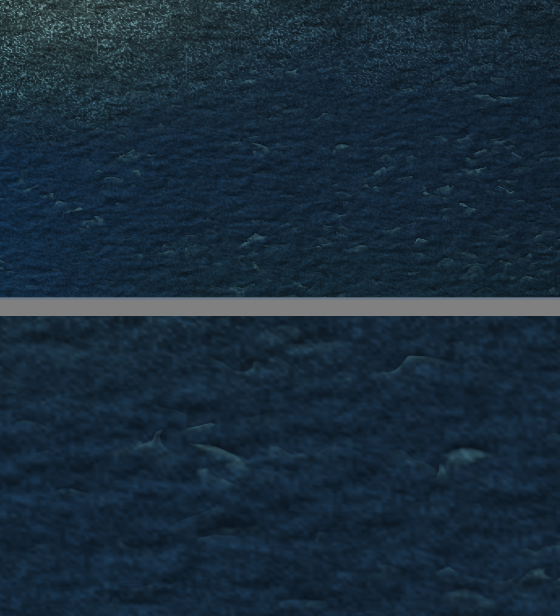
Top: the whole. Bottom: its middle third, enlarged.
This texture is drawn by a Shadertoy shader. Its source:

```glsl
const vec3 DEEP_NAVY   = vec3(0.077, 0.148, 0.214);
const vec3 LEFT_BLUE   = vec3(0.065, 0.170, 0.270);
const vec3 LOW_GREEN   = vec3(0.076, 0.153, 0.203);
const vec3 TOP_SLATE   = vec3(0.105, 0.178, 0.215);
const vec3 TEAL        = vec3(0.105, 0.205, 0.240);
const vec3 PALE_GREEN  = vec3(0.280, 0.340, 0.325);
const vec3 FOAM        = vec3(0.270, 0.430, 0.470);
const vec3 SPECKLE     = vec3(0.150, 0.185, 0.185);
const vec3 EDGE_GREY   = vec3(0.430, 0.480, 0.530);

const vec2  WAVE_SCALE    = vec2(22.0, 48.0);  // cells per canvas height
const vec2  LIGHT_STEP    = vec2(-0.15, 0.40); // in wave cells
const float WAVE_CONTRAST = 0.95;
const vec2  CREST_SCALE   = vec2(13.0, 31.0);
const float CREST_SHADOW  = 0.38;
const float FOAM_AMOUNT   = 0.85;
const vec2  GRAIN_SCALE   = vec2(185.0, 225.0);
const float GRAIN_CALM    = 0.36;
const float GRAIN_ROUGH   = 1.0;
const float EDGE_HEIGHT   = 0.009;

float hash(vec2 p) {
    vec3 q = fract(vec3(p.xyx) * 0.1031);
    q += dot(q, q.yzx + 33.33);
    return fract((q.x + q.y) * q.z);
}

float noise(vec2 p) {
    vec2 cell = floor(p), f = fract(p);
    f = f * f * (3.0 - 2.0 * f);
    float low  = mix(hash(cell), hash(cell + vec2(1, 0)), f.x);
    float high = mix(hash(cell + vec2(0, 1)), hash(cell + vec2(1, 1)), f.x);
    return mix(low, high, f.y);
}

float fbm(vec2 p) {
    float sum = 0.0, amplitude = 0.5;
    for (int i = 0; i < 4; i++) {
        sum += amplitude * noise(p);
        p = p * 1.93 + 17.3;
        amplitude *= 0.55;
    }
    return sum;
}

// Scattered wave caps: x is light below a sharp lip, y is shade above it
vec2 crests(vec2 p) {
    vec2 q = p * CREST_SCALE;
    q += 0.8 * vec2(noise(q * 1.7), noise(q * vec2(1.9, 0.9) + 9.0));
    q.y += 0.45 * noise(q * vec2(5.0, 2.0) + 23.0);
    vec2 home = floor(q), sum = vec2(0);
    for (int j = -1; j <= 1; j++)
    for (int i = -1; i <= 1; i++) {
        vec2 cell = home + vec2(i, j);
        vec2 jitter = vec2(hash(cell), hash(cell + 71.0));
        vec2 d = q - cell - jitter;
        float size = mix(0.22, 0.55, hash(cell + 137.0));
        float strength = pow(hash(cell + 211.0), 1.6);
        float above = d.y + 0.6 * d.x * d.x / size - 0.15 * d.x;
        float reach = strength * smoothstep(size, 0.3 * size, abs(d.x));
        float lit = smoothstep(0.08, -0.06, above) * exp(3.6 * min(above, 0.0));
        float shade = smoothstep(-0.02, 0.12, above) * exp(-3.4 * max(above, 0.0));
        sum += reach * vec2(lit, shade) * smoothstep(1.0, 0.5, abs(d.y));
    }
    return min(sum, 1.0);
}

// Broad colour zones, with wandering borders
vec3 waterColour(vec2 p, float drift) {
    float y = p.y + 0.25 * drift;
    vec3 colour = DEEP_NAVY;
    colour = mix(colour, LEFT_BLUE, 0.75 * exp(-2.2 * p.x) * smoothstep(0.7, 0.4, y));
    colour = mix(colour, LOW_GREEN, smoothstep(0.35, 0.02, y) * smoothstep(0.1, 0.9, p.x));
    colour = mix(colour, TOP_SLATE, 0.7 * smoothstep(0.65, 1.0, y));
    colour = mix(colour, TEAL, 0.8 * smoothstep(0.5, 0.75, y) * exp(-2.0 * p.x * p.x));
    vec2 glow = (p - vec2(0.2, 1.03)) * vec2(1.8, 3.8);
    colour = mix(colour, PALE_GREEN, 0.6 * exp(-dot(glow, glow)));
    return colour * mix(1.0, 0.91, smoothstep(1.3, 1.9, p.x));
}

void mainImage(out vec4 fragColor, in vec2 fragCoord) {
    vec2 p = fragCoord / iResolution.y;
    float drift = fbm(p * vec2(3.0, 5.0) + 4.0) - 0.52;
    vec3 colour = waterColour(p, drift);
    float rough = smoothstep(0.5, 0.8, p.y + 0.4 * drift - 0.08 * p.x);

    // Small ripples lit from above
    vec2 wave = p * WAVE_SCALE;
    wave += 0.6 * vec2(noise(wave * 0.6), noise(wave * 0.6 + 31.0));
    float slope = fbm(wave) - fbm(wave + LIGHT_STEP);
    colour *= 1.0 + WAVE_CONTRAST * clamp(slope, -0.3, 0.35);

    // Broken wave caps, brightest where foam gathers
    vec2 cap = crests(p);
    float patches = smoothstep(0.38, 0.66, fbm(p * vec2(5.0, 10.0) + 51.0));
    float broken = smoothstep(0.15, 0.65, noise(p * vec2(62.0, 105.0) + 11.0));
    float foam = cap.x * mix(0.2, 1.0, patches) * mix(0.4, 1.15, broken);
    colour *= 1.0 - CREST_SHADOW * cap.y;
    colour = mix(colour, FOAM, FOAM_AMOUNT * min(foam, 1.0) * (1.0 - 0.65 * rough));

    // Fine grain, stronger in the cloudy shallows
    vec2 grainCell = vec2(p.x, p.y + 0.25 * p.x) * GRAIN_SCALE;
    float grain = noise(grainCell) - 0.5;
    float clouds = smoothstep(0.3, 0.65, fbm(p * vec2(6.0, 11.0) + 83.0));
    float shallows = rough * exp(-0.65 * p.x) * mix(0.45, 1.0, clouds);
    colour *= 1.0 + grain * mix(GRAIN_CALM, GRAIN_ROUGH, shallows);
    colour *= 1.0 + rough * 0.2 * (clouds - 0.6);
    colour += SPECKLE * shallows * smoothstep(0.12, 0.38, grain);

    // Pale strip along the lower edge
    float soft = 1.0 / iResolution.y;
    float strip = 1.0 - smoothstep(EDGE_HEIGHT - soft, EDGE_HEIGHT + soft, p.y);
    colour = mix(colour, EDGE_GREY, strip);

    fragColor = vec4(clamp(colour, 0.0, 1.0), 1.0);
}
```
